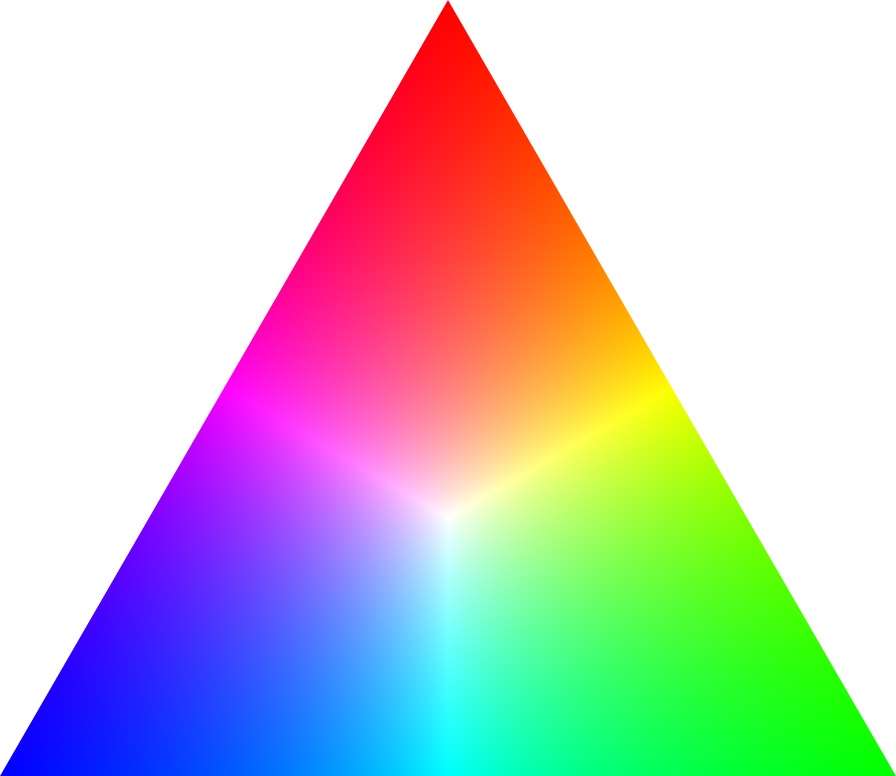
A Shadertoy shader for this background:

```glsl
// Additive RGB colour triangle on white: red apex, blue and green base corners.

const vec3 BACKGROUND = vec3(1.0);

// Barycentric weights of the apex, right and left corners
vec3 cornerWeights(vec2 uv) {
    float apex = uv.y;
    float right = uv.x - 0.5 * uv.y;
    return vec3(apex, right, 1.0 - apex - right);
}

// Scale the mix so that its strongest channel is at full brightness
vec3 fullBrightness(vec3 weights) {
    vec3 mixture = max(weights, 0.0);
    return mixture / max(mixture.r, max(mixture.g, mixture.b));
}

// Smooth inside mask; weights fall from 1 to 0 over the triangle's height
float triangleMask(vec3 weights, float heightInPixels) {
    float nearestEdge = min(weights.x, min(weights.y, weights.z));
    return clamp(nearestEdge * heightInPixels + 0.5, 0.0, 1.0);
}

void mainImage(out vec4 fragColor, in vec2 fragCoord) {
    vec2 uv = fragCoord / iResolution.xy;
    vec3 weights = cornerWeights(uv);
    float mask = triangleMask(weights, iResolution.y);
    fragColor = vec4(mix(BACKGROUND, fullBrightness(weights), mask), 1.0);
}
```
